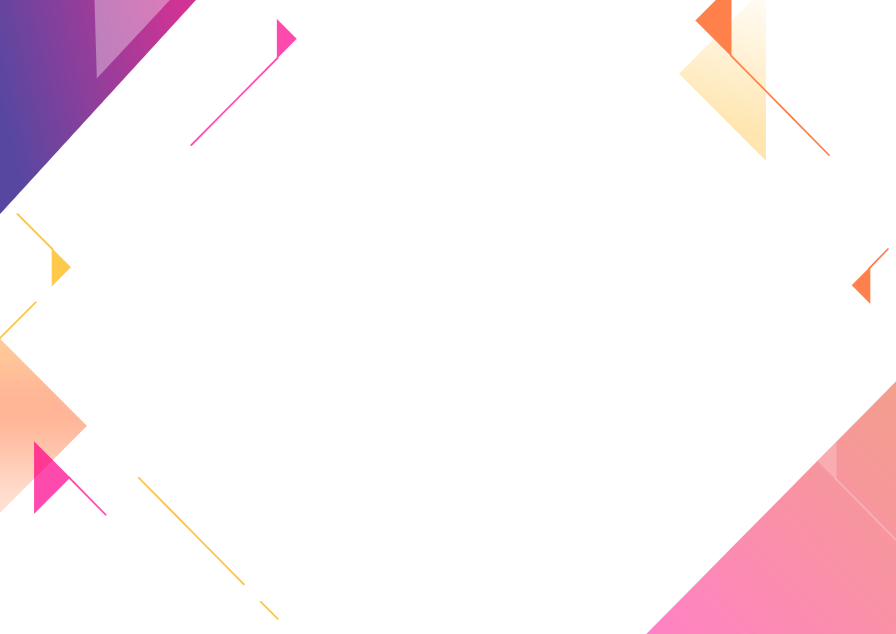
Write a Shadertoy shader that draws this background.

```glsl
// White field framed by gradient corner triangles and small flags on thin diagonals.
// Every shape is a signed distance to a triangle or a segment, blended in layers
// on a design grid whose y axis runs downward from the top edge.

const vec2 GRID = vec2(768.0, 542.0);
const float STROKE = 1.5;

const vec3 WHITE = vec3(1.0);
const vec3 INDIGO = vec3(0.34, 0.28, 0.63);
const vec3 MAGENTA = vec3(0.82, 0.20, 0.58);
const vec3 PINK = vec3(1.0, 0.29, 0.68);
const vec3 HOT_PINK = vec3(1.0, 0.22, 0.57);
const vec3 ORANGE = vec3(1.0, 0.50, 0.29);
const vec3 YELLOW = vec3(1.0, 0.79, 0.30);
const vec3 GOLD = vec3(0.99, 0.76, 0.27);
const vec3 CREAM = vec3(1.0, 0.90, 0.69);
const vec3 PEACH_TOP = vec3(1.0, 0.79, 0.60);
const vec3 PEACH_MID = vec3(1.0, 0.71, 0.59);
const vec3 PEACH_LOW = vec3(1.0, 0.88, 0.82);
const vec3 ROSE = vec3(1.0, 0.51, 0.77);
const vec3 CORAL = vec3(0.955, 0.62, 0.55);

// Signed distance to the line through a and b, positive on one side
float edgeSide(vec2 p, vec2 a, vec2 b) {
    vec2 d = normalize(b - a);
    return d.x * (p.y - a.y) - d.y * (p.x - a.x);
}

// Anti-aliased coverage of a distance in grid units
float coverage(float dist) {
    float pixel = GRID.y / iResolution.y;
    return clamp(0.5 - dist / pixel, 0.0, 1.0);
}

float triangle(vec2 p, vec2 a, vec2 b, vec2 c) {
    float winding = sign(edgeSide(c, a, b));
    float inside = min(winding * edgeSide(p, a, b),
                   min(winding * edgeSide(p, b, c), winding * edgeSide(p, c, a)));
    return coverage(-inside);
}

float stroke(vec2 p, vec2 a, vec2 b) {
    vec2 d = b - a;
    float along = clamp(dot(p - a, d) / dot(d, d), 0.0, 1.0);
    return coverage(length(p - a - d * along) - 0.5 * STROKE);
}

// Right-angled flag: upright edge at x, tip pointing sideways by reach
float flag(vec2 p, vec2 center, float reach) {
    float h = abs(reach);
    return triangle(p, center + vec2(0.0, -h), center + vec2(reach, 0.0),
                    center + vec2(0.0, h));
}

// Position along the axis from a to b, limited to 0..1
float ramp(vec2 p, vec2 a, vec2 b) {
    vec2 d = b - a;
    return clamp(dot(p - a, d) / dot(d, d), 0.0, 1.0);
}

void mainImage(out vec4 fragColor, in vec2 fragCoord) {
    vec2 p = fragCoord / iResolution.xy * GRID;
    p.y = GRID.y - p.y;
    vec3 col = WHITE;

    // Upper left corner with its pale inset
    vec3 violet = mix(INDIGO, MAGENTA, ramp(p, vec2(-4.0, 70.0), vec2(162.0, 30.0)));
    col = mix(col, violet, triangle(p, vec2(-200.0, -217.9), vec2(368.0, -217.9), vec2(-200.0, 400.9)));
    col = mix(col, WHITE, 0.35 * triangle(p, vec2(80.0, -32.0), vec2(175.5, -32.0), vec2(83.0, 67.0)));

    // Pink flag at the top
    col = mix(col, PINK, flag(p, vec2(237.3, 33.2), 17.0));
    col = mix(col, PINK, stroke(p, vec2(164.0, 124.0), vec2(238.0, 49.5)));

    // Cream wedge and orange flag at the upper right
    vec3 cream = mix(CREAM, WHITE, ramp(p, vec2(630.0, 110.0), vec2(665.0, -15.0)));
    col = mix(col, cream, flag(p, vec2(656.5, 63.0), -74.5));
    col = mix(col, ORANGE, flag(p, vec2(627.0, 17.5), -31.0));
    col = mix(col, ORANGE, stroke(p, vec2(626.5, 47.5), vec2(710.5, 132.5)));

    // Small orange flag on the right
    col = mix(col, ORANGE, flag(p, vec2(746.0, 243.8), -16.0));
    col = mix(col, ORANGE, stroke(p, vec2(745.0, 229.5), vec2(761.0, 213.0)));

    // Yellow flag and strokes on the left
    col = mix(col, YELLOW, flag(p, vec2(44.3, 228.5), 16.5));
    col = mix(col, GOLD, stroke(p, vec2(15.0, 183.0), vec2(45.0, 213.0)));
    col = mix(col, GOLD, stroke(p, vec2(0.0, 289.0), vec2(30.5, 258.5)));
    col = mix(col, GOLD, stroke(p, vec2(119.0, 408.5), vec2(209.0, 499.5)));
    col = mix(col, GOLD, stroke(p, vec2(223.5, 514.5), vec2(238.0, 529.0)));

    // Peach half diamond, with a pink flag that deepens where they overlap
    vec3 peach = mix(PEACH_TOP, PEACH_MID, smoothstep(290.0, 348.0, p.y));
    peach = mix(peach, PEACH_LOW, smoothstep(348.0, 440.0, p.y));
    float diamond = flag(p, vec2(-100.0, 364.0), 174.5);
    col = mix(col, peach, diamond);
    col = mix(col, mix(PINK, HOT_PINK, diamond), flag(p, vec2(29.2, 408.3), 31.0));
    col = mix(col, PINK, stroke(p, vec2(59.0, 408.0), vec2(90.5, 440.0)));

    // Lower right corner with a faint flag
    vec3 blush = mix(ROSE, CORAL, ramp(p, vec2(560.0, 545.0), vec2(775.0, 345.0)));
    float corner = triangle(p, vec2(454.0, 642.9), vec2(868.0, 642.9), vec2(868.0, 225.1));
    col = mix(col, blush, corner);
    col = mix(col, WHITE, 0.22 * flag(p, vec2(717.0, 394.0), -16.5));
    col = mix(col, WHITE, 0.25 * stroke(p, vec2(716.5, 409.5), vec2(770.0, 463.5)));

    fragColor = vec4(col, 1.0);
}
```
